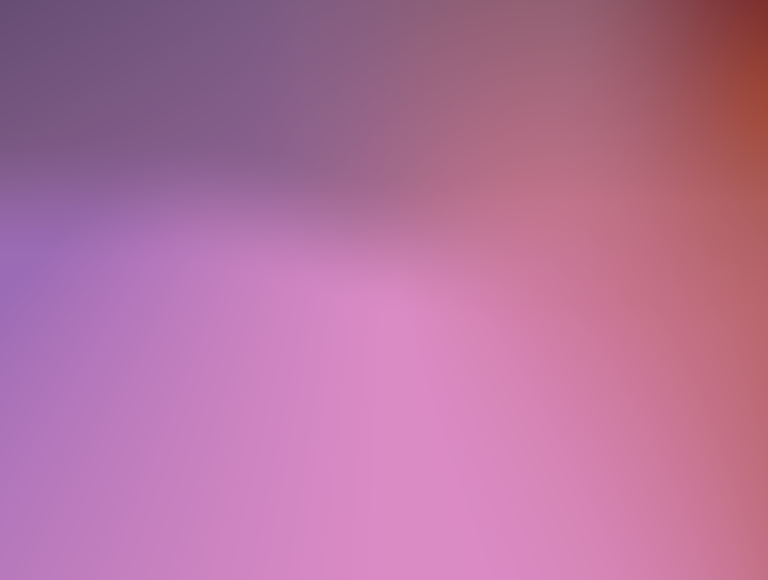
This background is drawn by a Shadertoy shader. Its source:

```glsl
// Soft blurred dusk: a pink fan of light below a curved seam, indigo to brick above.

// Upper band along its top edge, left to right
const vec3 TOP_INDIGO = vec3(0.40, 0.30, 0.45);
const vec3 TOP_SLATE  = vec3(0.49, 0.36, 0.52);
const vec3 TOP_MAUVE  = vec3(0.575, 0.375, 0.45);
const vec3 TOP_BRICK  = vec3(0.47, 0.17, 0.17);

// Upper band where it meets the seam, left to right
const vec3 LOW_PLUM  = vec3(0.50, 0.36, 0.53);
const vec3 LOW_MAUVE = vec3(0.56, 0.39, 0.57);
const vec3 LOW_ROSE  = vec3(0.75, 0.45, 0.54);
const vec3 LOW_CLAY  = vec3(0.66, 0.35, 0.34);

// Lower fan of light
const vec3 FAN_PINK   = vec3(0.86, 0.545, 0.77);
const vec3 FAN_VIOLET = vec3(0.61, 0.42, 0.71);
const vec3 FAN_RED    = vec3(0.73, 0.40, 0.43);

// Warm glow on the right edge
const vec3  EMBER_TINT   = vec3(0.05, 0.01, -0.05);
const vec2  EMBER_CENTER = vec2(1.02, 0.17);
const vec2  EMBER_SIZE   = vec2(0.10, 0.14);

const float FAN_AXIS   = 0.52;
const float FAN_TOP    = 0.52;  // depth at which the fan starts to open
const float BAND_DEPTH = 0.35;  // depth of the upper band
const float SEAM_LEFT  = 0.345;
const float SEAM_RIGHT = 0.43;

// Blend four colours from left to right
vec3 ramp(vec3 a, vec3 b, vec3 c, vec3 d, float x) {
    vec3 color = mix(a, b, clamp(x / 0.4, 0.0, 1.0));
    color = mix(color, c, smoothstep(0.30, 0.72, x));
    return mix(color, d, smoothstep(0.72, 1.05, x));
}

// Dim band that brightens towards the seam
vec3 upperBand(vec2 p) {
    vec3 top = ramp(TOP_INDIGO, TOP_SLATE, TOP_MAUVE, TOP_BRICK, p.x);
    vec3 low = ramp(LOW_PLUM, LOW_MAUVE, LOW_ROSE, LOW_CLAY, p.x);
    vec3 color = mix(top, low, clamp(p.y / BAND_DEPTH, 0.0, 1.0));
    vec2 e = (p - EMBER_CENTER) / EMBER_SIZE;
    return color + EMBER_TINT * exp(-dot(e, e));
}

// Pink light that widens with depth, violet on the left and red on the right
vec3 lightFan(vec2 p) {
    float opening = p.y - FAN_TOP;
    float leftSpan = FAN_AXIS + 0.66 * opening;
    float violet = pow(max(FAN_AXIS - p.x, 0.0) / max(leftSpan, 0.3), 1.2);

    float spread = max(opening, 0.0);
    float rightSpan = 0.48 + 0.15 * spread;
    float red = pow(max(p.x - FAN_AXIS, 0.0) / rightSpan, 1.0 + 3.1 * spread);

    vec3 color = mix(FAN_PINK, FAN_VIOLET, min(violet, 1.0));
    return mix(color, FAN_RED, min(red, 1.0));
}

void mainImage(out vec4 fragColor, in vec2 fragCoord) {
    // x runs right and y runs down, both from 0 to 1
    vec2 p = fragCoord / iResolution.xy;
    p.y = 1.0 - p.y;

    // Curved seam, softer towards the right
    float seam = mix(SEAM_LEFT, SEAM_RIGHT, smoothstep(0.22, 0.56, p.x));
    float softness = mix(0.12, 0.15, smoothstep(0.4, 0.9, p.x));
    float below = smoothstep(seam - softness, seam + softness, p.y);

    fragColor = vec4(mix(upperBand(p), lightFan(p), below), 1.0);
}
```
